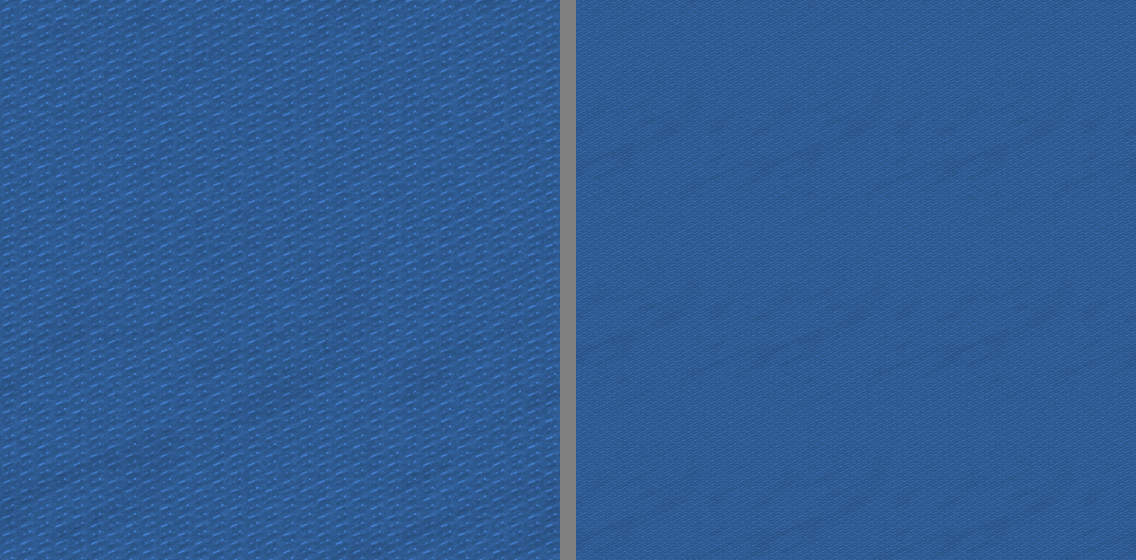
Left, the tile; right, the same tile 3 across and 3 down.
Give the GLSL for this texture, as a WebGL 1 fragment shader.

```glsl
precision highp float;

uniform vec2 u_resolution;

const float TAU = 6.2831853;

float hash(vec2 p) {
  vec3 q = fract(vec3(p.xyx) * 0.1031);
  q += dot(q, q.yzx + 33.33);
  return fract((q.x + q.y) * q.z);
}

// Wraps a lattice cell whose rows slip by shear each time x goes round
vec2 wrapCell(vec2 cell, vec2 period, float shear) {
  float turns = floor(cell.x / period.x);
  return mod(cell + vec2(0.0, turns * shear), period);
}

float noise(vec2 p, vec2 period, float shear) {
  vec2 i = floor(p);
  vec2 f = p - i;
  f = f * f * (3.0 - 2.0 * f);
  float a = hash(wrapCell(i, period, shear));
  float b = hash(wrapCell(i + vec2(1.0, 0.0), period, shear));
  float c = hash(wrapCell(i + vec2(0.0, 1.0), period, shear));
  float d = hash(wrapCell(i + vec2(1.0, 1.0), period, shear));
  return mix(mix(a, b, f.x), mix(c, d, f.x), f.y);
}

// Soft stroke along x; a short length gives a dot
float stroke(vec2 p, float halfLength, float radius, float blur) {
  float d = length(vec2(max(abs(p.x) - halfLength, 0.0), p.y));
  return 1.0 - smoothstep(radius - blur, radius + blur, d);
}

void main() {
  vec2 uv = gl_FragCoord.xy / u_resolution;
  vec3 darkBlue = vec3(0.168, 0.33, 0.53);
  vec3 midBlue = vec3(0.21, 0.402, 0.648);
  vec3 glintBlue = vec3(0.28, 0.54, 0.89);

  // Diagonal weave: 32 stitches across, 64 rows down, one row up per stitch
  vec2 weave = vec2(uv.x * 32.0, uv.y * 64.0 - uv.x * 32.0);
  vec2 cell = wrapCell(floor(weave), vec2(32.0, 64.0), 32.0);
  vec2 p = (fract(weave) - 0.5) * vec2(2.0, 1.0);
  float oddRow = mod(cell.y, 2.0);
  float blur = max(0.07, 38.0 / u_resolution.y);

  // Diagonal ridges, a broader one over every second row, and slanted grain
  float ridge = 0.5 + 0.5 * cos(TAU * (weave.y - 0.5));
  float pair = 0.5 + 0.5 * cos(TAU * (weave.y * 0.5 - 0.25));
  vec2 grainPoint = vec2(uv.x * 192.0, uv.y * 320.0 - uv.x * 96.0);
  float grain = noise(grainPoint, vec2(192.0, 320.0), 96.0);
  float tone = 0.26 * ridge + 0.16 * pair + 0.75 * (grain - 0.34);
  vec3 color = mix(darkBlue, midBlue, clamp(tone + 0.04, 0.0, 1.0));

  // Raised threads: dashes and dots that alternate from row to row
  vec2 tilted = vec2(p.x, p.y + 0.12 * p.x);
  float dash = stroke(tilted - vec2(-0.25, 0.04), mix(0.3, 0.06, oddRow), 0.085, blur);
  float dot1 = stroke(tilted - vec2(0.42, 0.1), 0.04, 0.1, blur);
  float dot2 = stroke(tilted - vec2(0.75, -0.12), 0.08, 0.07, blur);
  float shade = stroke(tilted - vec2(0.0, -0.3), 0.5, 0.1, blur);
  float lift = 0.86 + 0.25 * (hash(cell + 7.0) - 0.5);
  float glint = max(dash * mix(0.85, 0.6, oddRow), dot1 * mix(0.35, 0.95, oddRow));
  color *= 1.0 - 0.08 * shade;
  color = mix(color, glintBlue, lift * max(glint, 0.35 * dot2));

  // Faint slanted creases, strongest in the lower part
  vec2 fold = vec2(uv.x * 8.0, uv.y * 20.0 - uv.x * 8.0);
  float crease = smoothstep(0.55, 0.95, noise(fold, vec2(8.0, 20.0), 8.0));
  float low = smoothstep(-0.5, 0.8, cos(TAU * (uv.y - 0.22)));
  color *= 1.0 - 0.045 * crease * (0.25 + 0.75 * low);

  gl_FragColor = vec4(color, 1.0);
}
```
